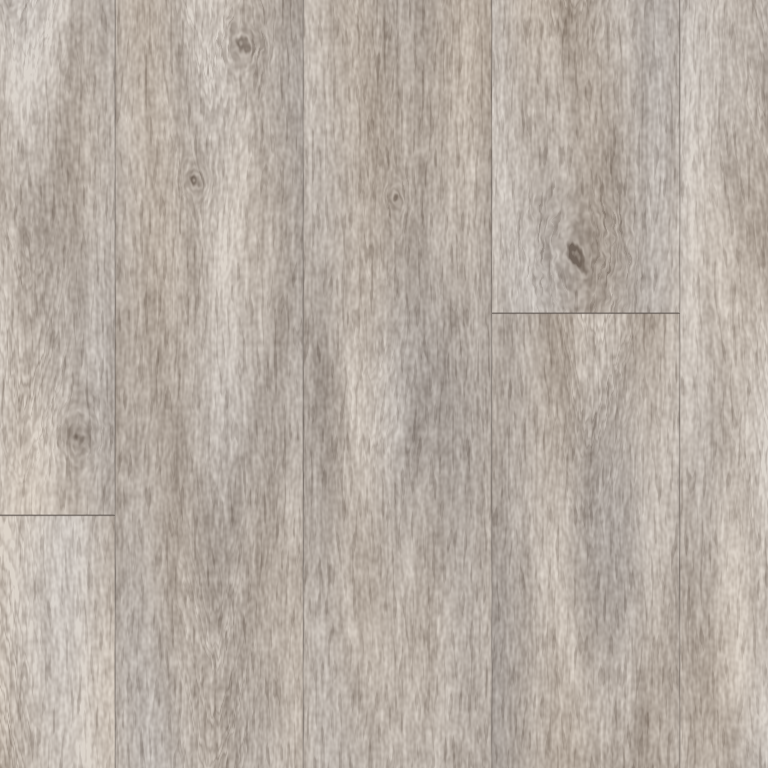
A Shadertoy shader for this texture:

```glsl
// Pale grey-beige oak floor planks with fibres, cathedral grain and knots.

const float PLANK_WIDTH = 0.245;
const float PLANK_LENGTH = 1.8;
const float TAU = 6.28318;
const vec3 DARK_OAK = vec3(0.61, 0.568, 0.53);
const vec3 PALE_OAK = vec3(0.82, 0.786, 0.75);
const vec3 SEAM = vec3(0.38, 0.35, 0.33);

vec2 hash22(vec2 p) {
    vec3 q = fract(p.xyx * vec3(0.1031, 0.1030, 0.0973));
    q += dot(q, q.yzx + 33.33);
    return fract((q.xx + q.yz) * q.zy);
}

float cornerSlope(vec2 cell, vec2 offset) {
    float angle = TAU * hash22(cell).x;
    return dot(vec2(cos(angle), sin(angle)), offset);
}

// Gradient noise, roughly -1 to 1
float gradientNoise(vec2 p) {
    vec2 i = floor(p), f = fract(p);
    vec2 u = f * f * f * (f * (f * 6.0 - 15.0) + 10.0);
    vec2 e = vec2(1.0, 0.0);
    float low = mix(cornerSlope(i, f), cornerSlope(i + e.xy, f - e.xy), u.x);
    float high = mix(cornerSlope(i + e.yx, f - e.yx), cornerSlope(i + e.xx, f - e.xx), u.x);
    return 1.5 * mix(low, high, u.y);
}

// Scattered knots: x = darkness, y = sideways bend of the fibres
vec2 knots(vec2 p, vec2 seed) {
    const float spacing = 0.42;
    vec2 result = vec2(0.0);
    float base = floor(p.y / spacing);
    for (int k = -1; k <= 1; k++) {
        float row = base + float(k);
        vec2 rnd = hash22(vec2(row, 3.0) + seed * 91.0);
        vec2 kind = hash22(vec2(row, 19.0) + seed * 57.0);
        vec2 centre = vec2(mix(0.1, 0.9, rnd.x) * PLANK_WIDTH, (row + rnd.y) * spacing);
        float radius = mix(0.005, 0.016, kind.y * kind.y);
        vec2 d = p - centre;
        float wobble = gradientNoise(d * vec2(60.0, 38.0) + seed * 10.0);
        wobble += 0.5 * gradientNoise(d * vec2(170.0, 90.0) + seed * 20.0);
        float r = length(d * vec2(1.0, 0.62)) / radius + 0.8 * wobble;
        float present = step(kind.x, 0.5);
        float rings = (0.5 + 0.5 * sin(r * 5.0)) * exp(-0.5 * abs(r));
        result.x += present * (0.55 * exp(-1.6 * r * r) + 0.8 * rings);
        result.y -= present * d.x * 0.65 * exp(-0.12 * r * r);
    }
    return result;
}

// Long U-shaped tongues and growth rings around the heart line of a plank
float cathedral(vec2 p, vec2 seed, float jitter) {
    vec2 q = p + seed * 10.0;
    float heart = PLANK_WIDTH * mix(0.35, 0.65, seed.x) + 0.014 * gradientNoise(vec2(q.y * 2.5, 4.0));
    float x = p.x - heart;
    float direction = seed.y < 0.65 ? 1.0 : -1.0;
    float warp = 0.045 * gradientNoise(q * vec2(17.0, 4.0)) + 0.012 * jitter;
    float height = direction * p.y - 4.2 * sqrt(x * x + 0.0004) + warp;
    float phase = height / 0.027 + 1.2 * gradientNoise(vec2(height * 14.0, seed.x * 30.0));
    float ring = 0.5 + 0.5 * sin(TAU * phase);
    float patchMask = smoothstep(-0.3, 0.35, gradientNoise(vec2(q.y * 1.9, 8.0)));
    float lines = (ring * ring - 0.375) * exp(-x * x / 0.0026) * patchMask * (1.0 + 0.8 * jitter);
    float tongue = gradientNoise(vec2(height * 5.5, seed.x * 70.0)) * exp(-x * x / 0.006);
    return 0.42 * lines + 0.42 * tongue;
}

// Lightness of the wood, 0 = dark oak, 1 = pale oak
float woodTone(vec2 p, vec2 seed) {
    vec2 knot = knots(p, seed);
    vec2 bent = p + vec2(knot.y, 0.0);
    vec2 q = bent + seed * 10.0;
    q.x += 0.007 * gradientNoise(q * vec2(9.0, 3.0));
    float broad = gradientNoise(q * vec2(11.0, 1.6));
    float streak = gradientNoise(q * vec2(42.0, 2.8));
    float fibre = gradientNoise(q * vec2(115.0, 12.0));
    float fine = gradientNoise(q * vec2(225.0, 38.0));
    float fleck = gradientNoise(q * vec2(240.0, 120.0) + 9.0);
    float pore = smoothstep(0.25, 0.5, gradientNoise(q * vec2(190.0, 24.0) + 5.0));
    float tone = 0.66 + 0.38 * (seed.y - 0.5);
    tone += 0.36 * broad + 0.22 * streak + 0.19 * fibre + 0.32 * fine + 0.24 * fleck;
    tone -= 0.30 * pore + cathedral(bent, seed, fine);
    return tone - 0.95 * knot.x;
}

// Dark joint line, given the distance to it
float jointLine(float dist, float halfWidth, float pixel) {
    return 1.0 - smoothstep(halfWidth - 0.5 * pixel, halfWidth + pixel, dist);
}

void mainImage(out vec4 fragColor, in vec2 fragCoord) {
    float pixel = 1.0 / iResolution.y;
    vec2 uv = fragCoord * pixel;

    // Staggered plank layout
    float across = uv.x - 0.150;
    float column = floor(across / PLANK_WIDTH);
    float along = uv.y - 1.0167 - 0.6877 * column;
    float row = floor(along / PLANK_LENGTH);
    vec2 p = vec2(across - column * PLANK_WIDTH, along - row * PLANK_LENGTH);
    vec2 seed = hash22(vec2(column, row) + 17.0);

    // Wood colour with drifting warm and cool tints
    float tone = clamp(woodTone(p, seed), -0.8, 1.2);
    vec3 color = mix(DARK_OAK, PALE_OAK, tone);
    float warmth = gradientNoise((p + seed * 10.0) * vec2(10.0, 2.2) + 31.0);
    color += warmth * vec3(0.012, 0.0, -0.016);

    // Plank joints, fading in and out along the sides
    vec2 edge = min(p, vec2(PLANK_WIDTH, PLANK_LENGTH) - p);
    float wear = 0.42 + 0.25 * gradientNoise(vec2(column * 7.3, uv.y * 14.0));
    float sideJoint = wear * jointLine(edge.x, 0.0006, pixel);
    float endJoint = 0.75 * jointLine(edge.y, 0.0007, pixel);
    color = mix(color, SEAM, max(sideJoint, endJoint));

    fragColor = vec4(color, 1.0);
}
```
